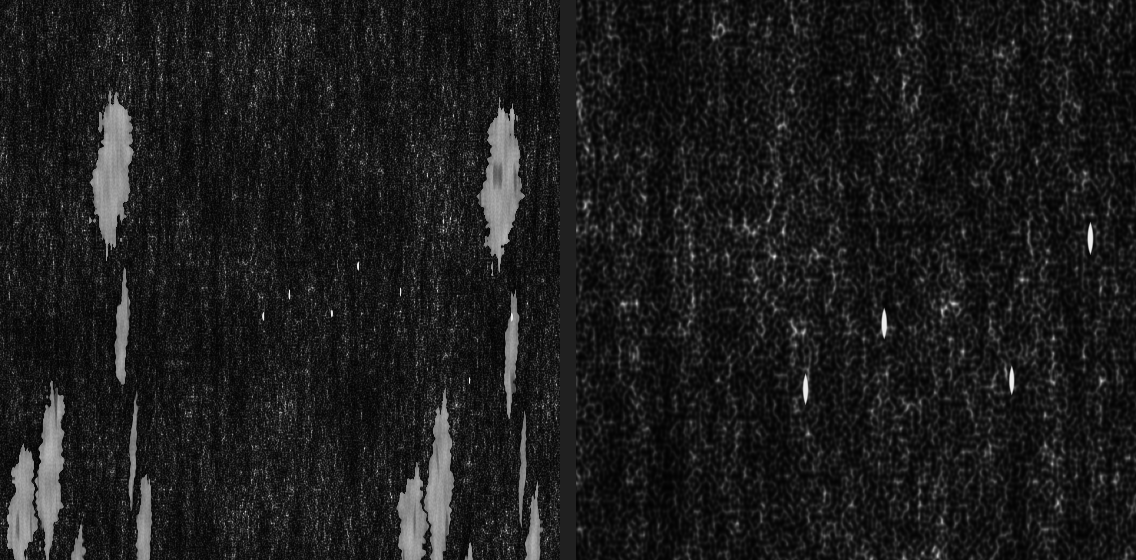
Left, the full canvas; right, a detail of the centre.
Give the GLSL for this texture, as a three.js fragment shader.

```glsl
// Dark, grainy weathered wood with pale torn flakes and a few tiny white chips.
varying vec2 vUv;

#define WOOD_TONE 0.079
#define GRAIN_CONTRAST 2.1
#define STREAK_CONTRAST 1.3
#define FLECK_GAIN 0.16
#define FLAKE_TONE 0.51
#define FLAKE_EDGE 0.0022
#define FLAKE_RAGGED 0.05
#define FLAKE_LEAN 0.05
#define CHIP_TONE 0.93
#define CHIP_COUNT 8.0
#define CLUSTER_SHIFT vec2(0.695, -0.031)

float hash(vec2 p) {
  vec3 q = fract(vec3(p.xyx) * 0.1031);
  q += dot(q, q.yzx + 33.33);
  return fract((q.x + q.y) * q.z);
}

float cornerSlope(vec2 cell, vec2 offset) {
  float angle = 6.28318 * hash(cell);
  return dot(vec2(cos(angle), sin(angle)), offset);
}

// Gradient noise, about -0.7 to 0.7
float noise(vec2 p) {
  vec2 cell = floor(p), f = fract(p);
  vec2 u = f * f * f * (f * (f * 6.0 - 15.0) + 10.0);
  cell += 200.0;
  float low = mix(cornerSlope(cell, f),
                  cornerSlope(cell + vec2(1, 0), f - vec2(1, 0)), u.x);
  float high = mix(cornerSlope(cell + vec2(0, 1), f - vec2(0, 1)),
                   cornerSlope(cell + 1.0, f - 1.0), u.x);
  return mix(low, high, u.y);
}

// Depth inside an upright lens, positive within
float lens(vec2 p, vec2 halfSize) {
  float t = min(abs(p.y / halfSize.y), 1.0);
  return halfSize.x * pow(1.0 - t * t, 0.75) - abs(p.x);
}

// Lens with splintered ends and wavering sides
float flake(vec2 p, vec2 halfSize, vec2 uv) {
  p.x -= FLAKE_LEAN * p.y;
  p.x += halfSize.x * (0.6 * noise(uv * vec2(20.0, 24.0))
                     + 0.3 * noise(uv * vec2(60.0, 90.0)));
  p.y += FLAKE_RAGGED * noise(uv * vec2(160.0, 9.0));
  return lens(p, halfSize);
}

// A falling column of flakes beside a fan of three
float flakeCluster(vec2 p, vec2 uv) {
  float depth = -1.0;
  for (float i = 0.0; i < 4.0; i++) {
    vec2 center = vec2(0.2 + 0.019 * i, 0.697 - 0.33 * i + 0.038 * i * i);
    vec2 halfSize = vec2(0.0325 - 0.0265 * i + 0.0068 * i * i,
                         0.11 + 0.032 * step(i, 0.5));
    depth = max(depth, flake(p - center, halfSize, uv));
  }
  for (float side = -1.0; side < 1.5; side++) {
    float outer = abs(side);
    vec2 center = vec2(0.09 + 0.05 * side, 0.16 - 0.125 * outer - 0.05 * side);
    vec2 halfSize = vec2(0.022 - 0.0045 * outer - 0.0065 * side,
                         0.168 - 0.071 * outer - 0.019 * side);
    depth = max(depth, flake(p - center, halfSize, uv));
  }
  return depth;
}

// Fine grain, vertical streaks and brighter flecks
float woodTone(vec2 uv) {
  float grain = noise(uv * vec2(391.0, 283.0));
  float fiber = noise(uv * vec2(213.0, 67.0) + 17.0);
  float streak = noise(uv * vec2(61.0, 9.0) + 5.0);
  float patches = noise(uv * vec2(7.0, 4.0) + 31.0);
  float tone = WOOD_TONE * exp(GRAIN_CONTRAST * grain
             + STREAK_CONTRAST * (fiber + 0.75 * streak) + 0.7 * patches);
  float fleck = smoothstep(0.26, 0.6, fiber + 0.25 * streak + 0.2 * patches);
  return tone + FLECK_GAIN * fleck * (0.6 + grain);
}

// Pale fibers with dark veins and mottling
float flakeTone(vec2 uv, float depth) {
  float fiber = noise(uv * vec2(170.0, 13.0));
  float mottle = noise(uv * vec2(35.0, 18.0) + 9.0);
  float grain = noise(uv * vec2(370.0, 210.0));
  float vein = smoothstep(0.3, 0.5, noise(uv * vec2(95.0, 8.0) + 43.0));
  float tone = FLAKE_TONE + 0.09 * smoothstep(0.0, 0.014, depth);
  return tone + 0.1 * fiber + 0.12 * mottle + 0.07 * grain - 0.22 * vein;
}

// Scattered upright white slivers
float chips(vec2 uv) {
  float mask = 0.0;
  for (float i = 0.0; i < CHIP_COUNT; i++) {
    vec2 center = vec2(0.47 + 0.52 * fract(i * 0.618),
                       0.09 + 0.6 * hash(vec2(i, 7.0)));
    float size = 0.6 + 0.4 * hash(vec2(i, 19.0));
    float depth = lens(uv - center, vec2(0.0026, 0.012) * size);
    mask = max(mask, smoothstep(0.0, 0.0012, depth));
  }
  return mask;
}

void main() {
  float depth = max(flakeCluster(vUv, vUv),
                    flakeCluster(vUv - CLUSTER_SHIFT, vUv));
  float shadow = smoothstep(-0.004, 0.0, depth);
  float tone = woodTone(vUv) * (1.0 - 0.4 * shadow);
  tone = mix(tone, flakeTone(vUv, depth), smoothstep(0.0, FLAKE_EDGE, depth));
  tone = mix(tone, CHIP_TONE, chips(vUv));
  gl_FragColor = vec4(vec3(clamp(tone, 0.0, 1.0)), 1.0);
}
```
